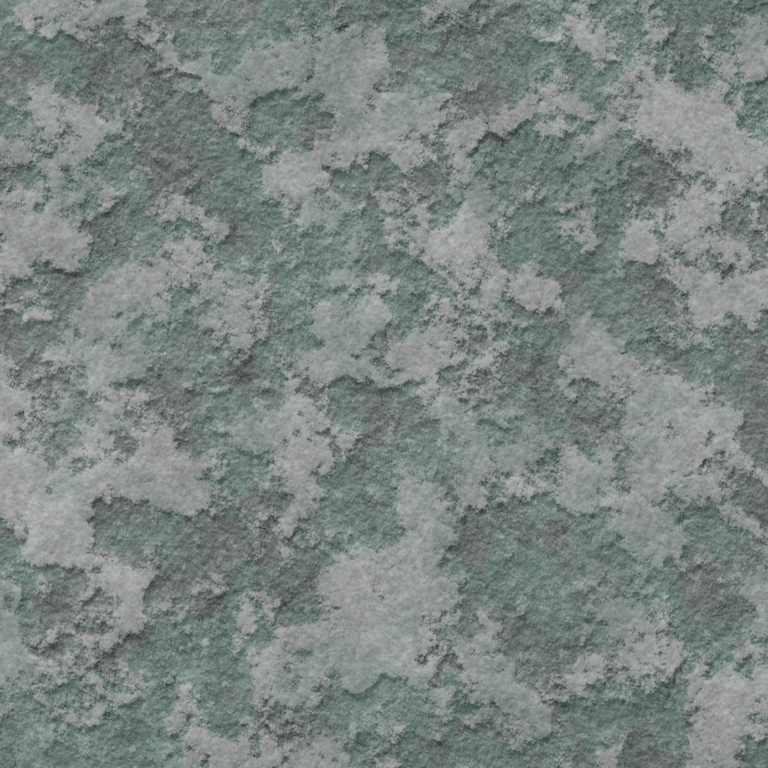
Reproduce this texture procedurally as a WebGL 2 fragment shader.

```glsl
#version 300 es
precision highp float;

uniform vec2 u_resolution;
out vec4 fragColor;

#define PATCH_SCALE 13.0
#define PATCH_LEVEL 0.51
#define PATCH_SOFTNESS 0.085
#define WARP 0.3
#define RELIEF_STEP 0.003
#define RELIEF 0.72
#define RIM_SHADOW 0.07
#define CRACK_DEPTH 0.10
#define GRAIN 0.12
#define PALE vec3(0.600, 0.611, 0.608)
#define GREEN vec3(0.426, 0.492, 0.462)
#define STONE vec3(0.427, 0.448, 0.437)

// Integer lattice hash, 0 to 1
float hash(vec2 cell) {
    uvec2 q = uvec2(ivec2(cell)) * uvec2(1597334677u, 3812015801u);
    uint n = (q.x ^ q.y) * 1597334677u;
    n = (n ^ (n >> 15u)) * 2246822519u;
    n ^= n >> 13u;
    return float(n >> 8u) / 16777216.0;
}

float noise(vec2 p) {
    vec2 i = floor(p), f = p - i;
    f = f * f * f * (f * (f * 6.0 - 15.0) + 10.0);
    float low = mix(hash(i), hash(i + vec2(1, 0)), f.x);
    float high = mix(hash(i + vec2(0, 1)), hash(i + vec2(1, 1)), f.x);
    return mix(low, high, f.y);
}

// Rotated octaves, normalised to 0 to 1
float fbm(vec2 p, int octaves, float gain) {
    const mat2 turn = mat2(1.6, 1.2, -1.2, 1.6);
    float sum = 0.0, total = 0.0, amp = 1.0;
    for (int i = 0; i < octaves; i++) {
        sum += amp * noise(p);
        total += amp;
        amp *= gain;
        p = turn * p + vec2(17.3, 9.1);
    }
    return sum / total;
}

// Height of the crumbling coat: bent lumps with unbent fine roughness
float height(vec2 uv) {
    vec2 p = uv * PATCH_SCALE;
    vec2 bend = vec2(fbm(p * 1.5 + 31.0, 3, 0.6), fbm(p * 1.5 + 57.0, 3, 0.6)) - 0.5;
    float lumps = fbm(p + 2.0 * WARP * bend, 3, 0.65);
    return lumps + 0.42 * (fbm(p * 6.0 + 71.0, 4, 0.75) - 0.5);
}

float coat(float h) {
    return smoothstep(PATCH_LEVEL - PATCH_SOFTNESS, PATCH_LEVEL + PATCH_SOFTNESS, h);
}

// Thin line along the middle level of a noise field
float crack(vec2 p, float width) {
    return 1.0 - smoothstep(0.0, width, abs(fbm(p, 5, 0.62) - 0.5));
}

void main() {
    vec2 uv = gl_FragCoord.xy / min(u_resolution.x, u_resolution.y);
    vec2 toLight = normalize(vec2(-0.35, 1.0)) * RELIEF_STEP;

    // Broad drift makes the coat denser in some regions
    float drift = fbm(uv * 4.0 + 203.0, 3, 0.55) - 0.5;
    float h = height(uv) + 0.2 * drift;
    float above = height(uv + toLight) + 0.2 * drift;
    float farAbove = height(uv + 2.5 * toLight) + 0.2 * drift;
    float pale = coat(h);

    // Green film and bare stone under the pale coat
    float bare = smoothstep(0.40, 0.62, fbm(uv * 13.0 + 83.0, 6, 0.68));
    vec3 color = mix(mix(GREEN, STONE, bare), PALE, pale);

    // Green stain bleeding over the coat
    float stain = smoothstep(0.46, 0.66, fbm(uv * 9.0 + 121.0, 6, 0.65));
    color = mix(color, GREEN + 0.03, 0.5 * stain);

    // Mottling and fine grain
    float tone = 0.08 * drift + 0.13 * (fbm(uv * 24.0 + 251.0, 4, 0.75) - 0.5);
    tone += GRAIN * (fbm(uv * 150.0 + 11.0, 2, 0.9) - 0.5);

    // Lit bumps, with shade below the flake rims
    float rough = mix(1.15, 0.6, pale);
    tone += RELIEF * rough * clamp(h - above, -0.09, 0.08);
    tone -= RIM_SHADOW * max(coat(farAbove) - pale, 0.0);

    // Cracks and wrinkles gather in rough areas
    float broken = smoothstep(0.42, 0.62, fbm(uv * 10.0 + 307.0, 5, 0.65));
    float lines = max(crack(uv * 11.0 + 401.0, 0.012), 0.7 * crack(uv * 32.0 + 503.0, 0.035));
    tone -= CRACK_DEPTH * lines * broken * (1.0 - 0.5 * pale);

    // Scattered pale flecks
    float fleck = smoothstep(0.66, 0.8, fbm(uv * 75.0 + 601.0, 3, 0.7));
    tone += 0.08 * fleck * (1.0 - pale);

    fragColor = vec4(clamp(color + tone, 0.0, 1.0), 1.0);
}
```
